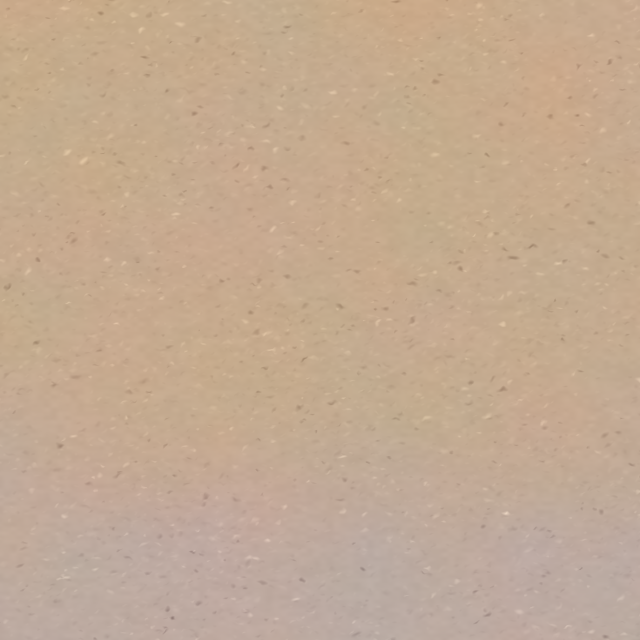
Reproduce this texture procedurally as a Shadertoy shader.

```glsl
#define SAND vec3(0.768, 0.670, 0.561)
#define MAUVE_GREY vec3(0.738, 0.668, 0.631)
#define PINK_TINT vec3(0.004, -0.006, 0.006)
#define ORANGE_TINT vec3(0.034, -0.006, -0.036)
#define GREEN_TINT vec3(-0.026, 0.014, -0.016)
#define LIGHT_FLECK vec3(0.105, 0.105, 0.095)
#define DARK_FLECK vec3(-0.130, -0.135, -0.125)
#define GRAIN 0.023
#define FLECK_CELLS 48.0
#define FLECK_DENSITY 0.52

float hash(vec2 p) {
    return fract(sin(dot(p, vec2(127.1, 311.7))) * 43758.5453);
}

float noise(vec2 p) {
    vec2 cell = floor(p);
    vec2 f = fract(p);
    f = f * f * (3.0 - 2.0 * f);
    float low = mix(hash(cell), hash(cell + vec2(1.0, 0.0)), f.x);
    float high = mix(hash(cell + vec2(0.0, 1.0)), hash(cell + vec2(1.0, 1.0)), f.x);
    return mix(low, high, f.y);
}

// Layered noise centred on zero
float fbm(vec2 p) {
    float sum = 0.0;
    float weight = 0.5;
    for (int i = 0; i < 3; i++) {
        sum += weight * (noise(p) - 0.5);
        p = mat2(0.8, 0.6, -0.6, 0.8) * p * 2.03 + 17.3;
        weight *= 0.5;
    }
    return sum;
}

// Blurred, tilted chips, mostly faint and gathered in loose clusters
vec3 flecks(vec2 uv, float cells, float seed) {
    vec2 p = uv * cells;
    // Ragged outlines
    p += 0.22 * (vec2(noise(p * 3.1 + seed), noise(p * 3.1 + seed + 47.0)) - 0.5);
    vec2 home = floor(p);
    vec3 sum = vec3(0.0);
    for (int y = -1; y <= 1; y++) {
        for (int x = -1; x <= 1; x++) {
            vec2 cell = home + vec2(x, y);
            vec2 id = cell + seed;
            vec2 centre = cell + vec2(hash(id + 3.1), hash(id + 7.7));
            float cluster = smoothstep(0.2, 0.8, noise(centre / cells * 14.0 + seed));
            float present = step(hash(id + 11.3), FLECK_DENSITY * (0.3 + 1.4 * cluster));

            float angle = (hash(id + 19.9) - 0.32) * 1.2;
            vec2 d = p - centre;
            d = vec2(cos(angle) * d.x + sin(angle) * d.y, cos(angle) * d.y - sin(angle) * d.x);
            vec2 radius = vec2(mix(0.20, 0.42, hash(id + 23.5)), mix(0.13, 0.20, hash(id + 29.2)));
            float shape = 1.0 - smoothstep(0.0, 1.35, length(d / radius));

            float strength = 0.18 + 0.82 * pow(hash(id + 37.4), 5.0);
            vec3 tone = hash(id + 41.8) < 0.54 ? LIGHT_FLECK : DARK_FLECK;
            sum += present * shape * strength * tone;
        }
    }
    return sum;
}

void mainImage(out vec4 fragColor, in vec2 fragCoord) {
    vec2 uv = fragCoord / iResolution.y;

    // Sand fading through pinkish beige to grey along the lower edge
    float height = uv.y + 0.22 * fbm(uv * 3.0 + 5.0);
    float fade = smoothstep(0.02, 0.46, height);
    vec3 color = mix(MAUVE_GREY, SAND, fade);
    color += PINK_TINT * 4.0 * fade * (1.0 - fade);
    color += vec3(0.010, 0.0, -0.010) * smoothstep(0.5, 1.0, uv.y);

    // Broad, faint colour blotches
    color += ORANGE_TINT * 1.15 * fbm(uv * 7.0 + 31.0);
    color += GREEN_TINT * 1.25 * fbm(uv * vec2(6.0, 8.0) + 73.0);

    // Fine mottling, drawn out sideways
    color += GRAIN * fbm(uv * vec2(45.0, 75.0));
    color += GRAIN * (noise(uv * vec2(95.0, 150.0)) - 0.5);

    // Chips at two sizes
    color += flecks(uv, FLECK_CELLS, 0.0);
    color += 0.75 * flecks(uv, FLECK_CELLS * 1.5, 57.0);

    fragColor = vec4(clamp(color, 0.0, 1.0), 1.0);
}
```
